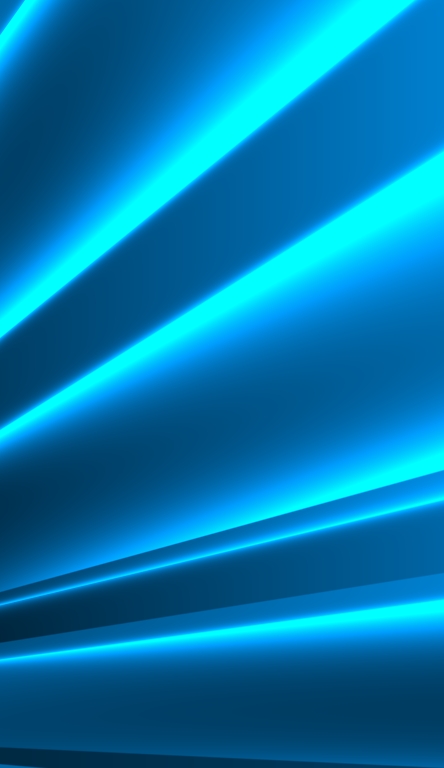
A WebGL 1 fragment shader for this background:

```glsl
precision highp float;

uniform vec2 u_resolution;

// Light fading away from an edge, constant behind it.
float glow(float dist, float reach) {
  return exp(-max(dist, 0.0) / reach);
}

// Lays a panel over everything below its upper edge.
float cover(float light, float panel, float depth) {
  float soft = 1.0 / u_resolution.y;
  return mix(light, min(panel, 1.0), smoothstep(-soft, soft, depth));
}

// One hue ramp: navy through azure to cyan.
vec3 neon(float light) {
  float g = clamp(light, 0.0, 1.0);
  return vec3(0.0, g, min(1.62 * g, 0.98 + 0.02 * g));
}

void main() {
  vec2 uv = gl_FragCoord.xy / u_resolution;
  float x = uv.x;

  // Depth below each slanted edge, from top to bottom.
  float corner = mix(0.954, 1.767, x) - uv.y;
  float upper = mix(0.560, 1.032, x) - uv.y;
  float middle = mix(0.440, 0.802, x) - uv.y;
  float lower = mix(0.229, 0.388, x) - uv.y;
  float thin = mix(0.212, 0.349, x) - uv.y;
  float fold = mix(0.163, 0.254, x) - uv.y;
  float beam = mix(0.141, 0.219, x) - uv.y;
  float base = mix(0.027, 0.0, x) - uv.y;

  // Top corner and the broad panel lit from both sides.
  float light = 0.4 + 0.3 * glow(-corner, 0.008);
  float panel = mix(0.23, 0.36, smoothstep(0.0, 0.6, x))
    + 1.2 * glow(corner, 0.04)
    + 1.3 * glow(-upper, mix(0.042, 0.085, x));
  light = cover(light, panel, corner);

  // Flat band between the two brightest beams.
  panel = mix(0.24, 0.5, x)
    + 0.5 * glow(upper, 0.006)
    + 0.5 * glow(-middle, 0.007);
  light = cover(light, panel, upper);

  // Deep central panel.
  panel = mix(0.16, 0.31, x)
    + 1.3 * glow(middle, mix(0.021, 0.083, x))
    + mix(0.28, 1.1, x) * glow(-lower, 0.046);
  light = cover(light, panel, middle);

  // Narrow strip with a fine bright rim.
  panel = mix(0.24, 0.54, x)
    + 0.65 * glow(-thin, mix(0.003, 0.009, x));
  light = cover(light, panel, lower);

  // Shadowed band and the fold beneath it.
  panel = mix(0.15, 0.4, x) + 0.4 * glow(thin, 0.006);
  light = cover(light, panel, thin);
  panel = mix(0.31, 0.5, x) + 0.4 * glow(-beam, 0.004);
  light = cover(light, panel, fold);

  // Bottom panel, dark in the middle and lifting to the floor.
  panel = 0.2
    + mix(0.6, 1.05, x) * glow(beam, mix(0.005, 0.03, x))
    + 0.22 * glow(beam, 0.05)
    + mix(0.07, 0.2, x) * glow(-base, 0.03);
  light = cover(light, panel, beam);

  // Floor shadow with a faint line in its left corner.
  light = cover(light, mix(0.16, 0.24, x), base);
  light = cover(light, 0.4, 0.005 - 0.05 * x - uv.y);

  gl_FragColor = vec4(neon(light), 1.0);
}
```
